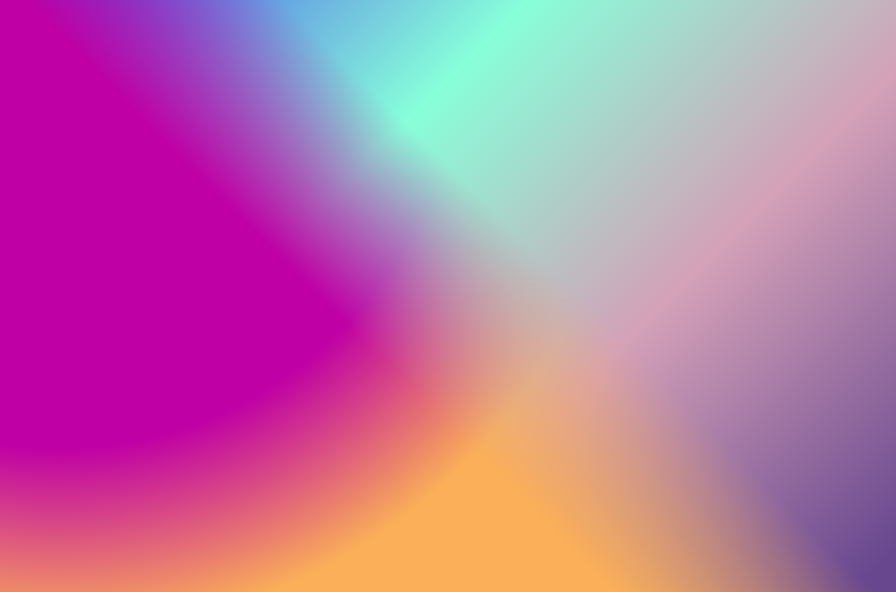
A Shadertoy shader for this background:

```glsl
// Soft mesh of colour: a diagonal gradient (blue, aqua, pink, violet) lies below
// a veil that runs from magenta to orange in a wide circle. The veil fades out
// across the other diagonal, so the two layers cross near the centre.

// Base gradient, from the top left corner to the bottom right one
const vec3 BLUE   = vec3(0.26, 0.25, 0.93);
const vec3 AQUA   = vec3(0.53, 1.00, 0.85);
const vec3 PINK   = vec3(0.83, 0.63, 0.72);
const vec3 VIOLET = vec3(0.41, 0.28, 0.56);
const float AQUA_STOP   = 0.355;
const float PINK_STOP   = 0.65;
const float VIOLET_STOP = 0.97;

// Veil colours and circle, in units of canvas height from the top left
const vec3 MAGENTA = vec3(0.75, 0.00, 0.645);
const vec3 ORANGE  = vec3(0.98, 0.685, 0.345);
const vec2 CIRCLE_CENTRE   = vec2(0.098, 0.0925);
const float MAGENTA_RADIUS = 0.665;
const float ORANGE_RADIUS  = 0.974;

// Veil fade, from the bottom left corner to the top right one
const float FADE_START = 0.413;
const float FADE_END   = 0.588;

// Linear ramp from 0 at a to 1 at b
float ramp(float a, float b, float x) {
    return clamp((x - a) / (b - a), 0.0, 1.0);
}

vec3 baseGradient(float along) {
    vec3 colour = mix(BLUE, AQUA, ramp(0.0, AQUA_STOP, along));
    colour = mix(colour, PINK, ramp(AQUA_STOP, PINK_STOP, along));
    return mix(colour, VIOLET, ramp(PINK_STOP, VIOLET_STOP, along));
}

vec3 veilGradient(vec2 p) {
    float radius = length(p - CIRCLE_CENTRE);
    return mix(MAGENTA, ORANGE, ramp(MAGENTA_RADIUS, ORANGE_RADIUS, radius));
}

void mainImage(out vec4 fragColor, in vec2 fragCoord) {
    // Height units with y pointing down
    vec2 p = vec2(fragCoord.x, iResolution.y - fragCoord.y) / iResolution.y;
    float span = iResolution.x / iResolution.y + 1.0;

    // Positions along the two crossing diagonals, 0 to 1
    float falling = (p.x + p.y) / span;
    float rising  = (p.x - p.y + 1.0) / span;

    float veil = 1.0 - ramp(FADE_START, FADE_END, rising);
    vec3 colour = mix(baseGradient(falling), veilGradient(p), veil);
    fragColor = vec4(colour, 1.0);
}
```
